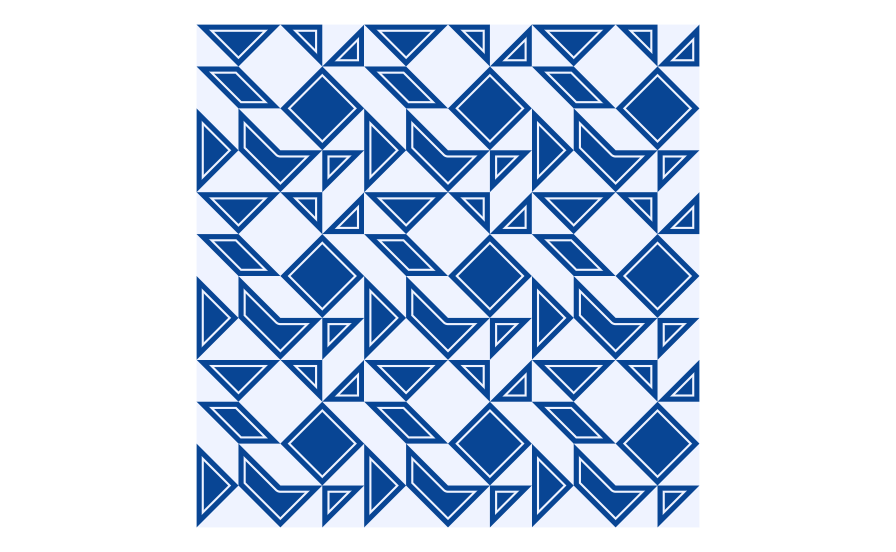
Write a Shadertoy shader that draws this pattern.

```glsl
// Square panel of blue geometric tiles, each shape inlaid with a thin pale outline.

const float PANEL_SIZE = 0.911;   // side, relative to canvas height
const float REPEATS = 3.0;        // tiles across and down
const float CELLS = 4.0;          // grid cells per tile side
const float LINE_INSET = 0.148;   // outline centre, in cells from the edge
const float LINE_WIDTH = 0.05;    // in cells
const int SAMPLES = 2;            // samples per pixel side

const vec3 PAPER = vec3(1.0);
const vec3 PALE = vec3(0.937, 0.953, 1.0);
const vec3 BLUE = vec3(0.031, 0.271, 0.580);

// Signed distance to a five-sided polygon; repeated corners are allowed.
float pentagon(vec2 p, vec2 a, vec2 b, vec2 c, vec2 d, vec2 e) {
    vec2 corners[5] = vec2[5](a, b, c, d, e);
    float nearest = dot(p - a, p - a);
    float side = 1.0;
    for (int i = 0; i < 5; i++) {
        vec2 start = corners[i];
        vec2 end = corners[(i + 1) % 5];
        vec2 edge = end - start;
        vec2 rel = p - start;
        float along = clamp(dot(rel, edge) / max(dot(edge, edge), 1e-6), 0.0, 1.0);
        vec2 off = rel - edge * along;
        nearest = min(nearest, dot(off, off));
        bvec3 crossing = bvec3(p.y >= start.y, p.y < end.y, edge.x * rel.y > edge.y * rel.x);
        if (all(crossing) || all(not(crossing))) side = -side;
    }
    return side * sqrt(nearest);
}

float quad(vec2 p, vec2 a, vec2 b, vec2 c, vec2 d) {
    return pentagon(p, a, b, c, d, d);
}

float triangle(vec2 p, vec2 a, vec2 b, vec2 c) {
    return pentagon(p, a, b, c, c, c);
}

// Distance to the shapes of one tile; p is in cells, y pointing down.
float tileDistance(vec2 p) {
    // Top row of triangles
    float d = triangle(p, vec2(0, 0), vec2(2, 0), vec2(1, 1));
    d = min(d, triangle(p, vec2(2, 0), vec2(3, 0), vec2(3, 1)));
    d = min(d, triangle(p, vec2(4, 0), vec2(4, 1), vec2(3, 1)));
    // Slanted bar and diamond
    d = min(d, quad(p, vec2(0, 1), vec2(1, 1), vec2(2, 2), vec2(1, 2)));
    d = min(d, quad(p, vec2(3, 1), vec2(4, 2), vec2(3, 3), vec2(2, 2)));
    // Side triangle, bent shape and corner triangle
    d = min(d, triangle(p, vec2(0, 2), vec2(1, 3), vec2(0, 4)));
    d = min(d, pentagon(p, vec2(1, 2), vec2(2, 3), vec2(3, 3), vec2(2, 4), vec2(1, 3)));
    return min(d, triangle(p, vec2(3, 3), vec2(4, 3), vec2(3, 4)));
}

// Coverage of the region where the distance is negative.
float coverage(float dist, float blur) {
    return clamp(0.5 - dist / blur, 0.0, 1.0);
}

vec3 panelColor(vec2 p, float pixel) {
    vec2 grid = (p / PANEL_SIZE + 0.5) * REPEATS;
    grid.y = REPEATS - grid.y;
    float blur = pixel * REPEATS * CELLS / PANEL_SIZE;
    float d = tileDistance(fract(grid) * CELLS);
    float line = abs(d + LINE_INSET) - 0.5 * LINE_WIDTH;

    vec3 color = mix(PALE, BLUE, coverage(d, blur));
    color = mix(color, PALE, coverage(line, blur));
    float border = max(abs(p.x), abs(p.y)) - 0.5 * PANEL_SIZE;
    return mix(PAPER, color, coverage(border, pixel));
}

void mainImage(out vec4 fragColor, in vec2 fragCoord) {
    float step = 1.0 / float(SAMPLES);
    vec3 sum = vec3(0.0);
    for (int j = 0; j < SAMPLES; j++) {
        for (int i = 0; i < SAMPLES; i++) {
            vec2 jitter = (vec2(i, j) + 0.5) * step - 0.5;
            vec2 p = (fragCoord + jitter - 0.5 * iResolution.xy) / iResolution.y;
            sum += panelColor(p, step / iResolution.y);
        }
    }
    fragColor = vec4(sum * step * step, 1.0);
}
```
